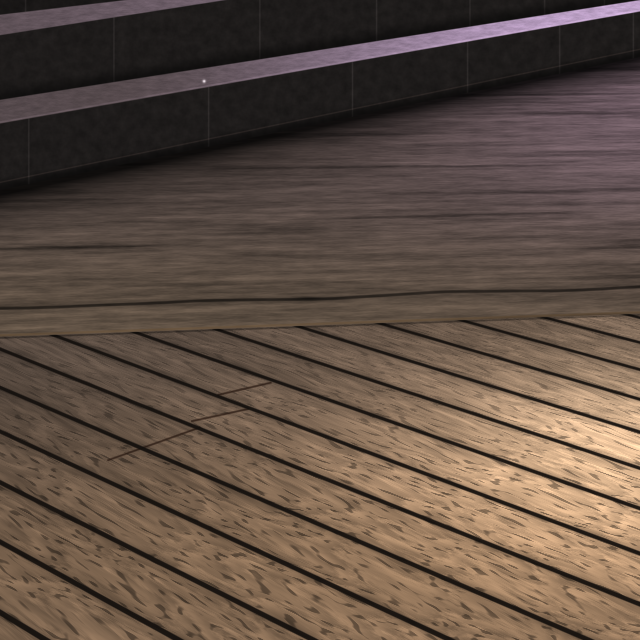
Write a three.js fragment shader that draws this texture.

```glsl
varying vec2 vUv;

const float SOFT = 0.0014;

float hash(vec2 p) {
  return fract(sin(dot(p, vec2(127.1, 311.7))) * 43758.5453);
}

vec2 gradientAt(vec2 cell) {
  float angle = 6.2832 * hash(cell);
  return vec2(cos(angle), sin(angle));
}

float gradientNoise(vec2 p) {
  vec2 i = floor(p), f = fract(p);
  vec2 w = f * f * f * (f * (f * 6.0 - 15.0) + 10.0);
  vec2 e = vec2(1.0, 0.0);
  float low = mix(dot(gradientAt(i), f), dot(gradientAt(i + e), f - e), w.x);
  float high = mix(dot(gradientAt(i + e.yx), f - e.yx), dot(gradientAt(i + e.xx), f - e.xx), w.x);
  return mix(low, high, w.y);
}

float fractalNoise(vec2 p) {
  float sum = 0.0, gain = 1.0;
  for (int i = 0; i < 4; i++) {
    sum += gain * gradientNoise(p);
    p = p * 2.03 + 7.3;
    gain *= 0.6;
  }
  return sum;
}

// Signed height above a sloped line
float above(vec2 p, float start, float slope) {
  return p.y - start - slope * p.x;
}

float fill(float d) {
  return smoothstep(-SOFT, SOFT, d);
}

float stroke(float d, float halfWidth) {
  return 1.0 - smoothstep(halfWidth - SOFT, halfWidth + SOFT, abs(d));
}

float segment(vec2 p, vec2 a, vec2 b) {
  vec2 ab = b - a;
  return length(p - a - ab * clamp(dot(p - a, ab) / dot(ab, ab), 0.0, 1.0));
}

float glow(vec2 p, vec2 center, vec2 falloff) {
  vec2 q = (p - center) * falloff;
  return exp(-dot(q, q));
}

// Near boards fan out from a vanishing point beyond the upper left
vec3 nearDeck(vec2 p) {
  float ray = (1.0 - p.y - 0.1263 * p.x) / (1.0 + 0.5 * p.x);
  float depth = 1.0 + 2.92 * ray;
  float board = (54.86 * ray - 22.14) / depth;
  float spacing = depth * depth / 119.5 * (1.0 + 0.5 * p.x) * 0.92;
  float id = floor(board);
  float gap = (0.5 - abs(fract(board) - 0.5)) * spacing;

  vec3 color = mix(vec3(0.33, 0.28, 0.245), vec3(0.47, 0.38, 0.30), smoothstep(0.48, 0.08, p.y));
  color += vec3(0.20, 0.155, 0.11) * glow(p, vec2(0.83, 0.20), vec2(1.9, 3.2));
  color += vec3(0.40, 0.34, 0.27) * glow(p, vec2(1.02, 0.31), vec2(3.2, 7.0));
  color *= 0.93 + 0.14 * hash(vec2(id, 4.0));

  // Weathered grain, pits and curved ripples
  vec2 g = vec2(p.x * 13.0 + id * 5.7, board * 4.0);
  float warp = gradientNoise(g * vec2(0.55, 0.6));
  float grain = fractalNoise(g * vec2(1.5, 2.0) + warp);
  float pits = gradientNoise(g * vec2(3.5, 3.6) + 2.0 * warp);
  float ripple = sin(70.0 * p.x + 9.0 * board + 14.0 * warp + 3.0 * grain);
  float nearness = smoothstep(0.48, 0.2, p.y);
  color *= 1.0 + 0.22 * grain + 0.05 * ripple * nearness;
  color *= 1.0 - 0.36 * smoothstep(0.16, 0.42, pits) * (0.4 + 0.6 * nearness);

  // Staggered board ends
  float cut = segment(p, vec2(0.423, 0.402), vec2(0.341, 0.383));
  cut = min(cut, segment(p, vec2(0.388, 0.361), vec2(0.300, 0.342)));
  cut = min(cut, segment(p, vec2(0.312, 0.332), vec2(0.169, 0.281)));
  color = mix(color, vec3(0.16, 0.10, 0.07), 0.75 * stroke(cut, 0.0015));

  float width = 0.036 * spacing + 0.0006;
  color *= 1.0 - 0.30 * exp(-gap / (width * 2.0));
  return mix(color, vec3(0.075, 0.06, 0.05), 0.92 * stroke(gap, width));
}

// Far boards are compressed into nearly level streaks
vec3 farDeck(vec2 p) {
  float level = above(p, 0.47, 0.03 - 0.018 * smoothstep(0.5, 0.8, p.y));
  float row = level * (65.0 + 70.0 * level);
  float streak = fractalNoise(vec2(p.x * 3.5, row));
  float fine = fractalNoise(vec2(p.x * 22.0, row * 2.4));
  float seams = smoothstep(0.22, 0.48, gradientNoise(vec2(p.x * 1.4 + 9.0, row * 0.9)));
  vec3 color = mix(vec3(0.37, 0.315, 0.265), vec3(0.31, 0.265, 0.245), smoothstep(0.48, 0.72, p.y));
  color += vec3(0.15, 0.115, 0.17) * glow(p, vec2(1.05, 0.86), vec2(2.3, 5.0));
  color *= 1.0 + 0.23 * streak + 0.15 * fine - 0.28 * seams;
  float crack = above(p, 0.518, 0.034) + 0.005 * gradientNoise(vec2(p.x * 5.0, 2.0));
  color *= 1.0 - 0.42 * stroke(crack, 0.0022) - 0.18 * exp(-abs(crack) * 110.0);
  float knot = glow(p, vec2(0.48, 0.534), vec2(45.0, 350.0));
  color *= 1.0 - 0.5 * knot;
  float shade = above(p, 0.695, 0.213);
  return color * (1.0 - 0.82 * exp(-max(-shade, 0.0) * 36.0));
}

// Stone face with upright joints that crowd into the distance
vec3 riser(vec2 p, float firstJoint, float jointStep) {
  float t = max(1.0 - (p.x - firstJoint) * 0.2 / jointStep, 0.05);
  float n = log(t) / log(0.8);
  float d = (fract(n + 0.5) - 0.5) * jointStep * t;
  vec3 color = vec3(0.115, 0.105, 0.102) * (1.0 + 0.22 * fractalNoise(p * 55.0));
  return color + vec3(0.07, 0.065, 0.065) * stroke(d, 0.0009);
}

vec3 tread(vec2 p, float brightness) {
  vec3 color = mix(vec3(0.33, 0.285, 0.295), vec3(0.75, 0.64, 0.79), brightness);
  return color * (1.0 + 0.13 * fractalNoise(p * vec2(45.0, 160.0)));
}

void main() {
  vec2 p = vUv;

  // Two decks and their seam
  float seam = above(p, 0.474, 0.036);
  vec3 color = mix(nearDeck(p), farDeck(p), fill(seam));
  color = mix(color, vec3(0.40, 0.31, 0.21), 0.55 * stroke(seam - 0.002, 0.0018));
  color *= 1.0 - 0.35 * stroke(seam + 0.002, 0.0014);

  // Steps, from the floor upward
  float foot = above(p, 0.703, 0.208);
  float lip = above(p, 0.807, 0.175);
  vec3 face = riser(p, 0.045, 0.281) * (0.5 + 0.5 * smoothstep(0.0, 0.02, foot));
  face += vec3(0.07, 0.055, 0.05) * stroke(foot - 0.012, 0.001);
  color = mix(color, face, fill(foot));
  color = mix(color, tread(p, smoothstep(0.15, 1.0, p.x)), fill(lip));
  color += vec3(0.07, 0.06, 0.07) * stroke(lip - 0.002, 0.0012);
  float back = above(p, 0.844, 0.156);
  vec3 upperFace = riser(p, 0.178, 0.228) * (0.55 + 0.45 * smoothstep(0.0, 0.025, back));
  color = mix(color, upperFace, fill(back));
  color = mix(color, tread(p, 0.08 + 0.5 * p.x), fill(above(p, 0.945, 0.156)));
  color = mix(color, riser(p, 0.04, 0.24) * 0.85, fill(above(p, 0.977, 0.117)));

  color += 0.6 * glow(p, vec2(0.319, 0.873), vec2(400.0));
  gl_FragColor = vec4(clamp(color, 0.0, 1.0), 1.0);
}
```
